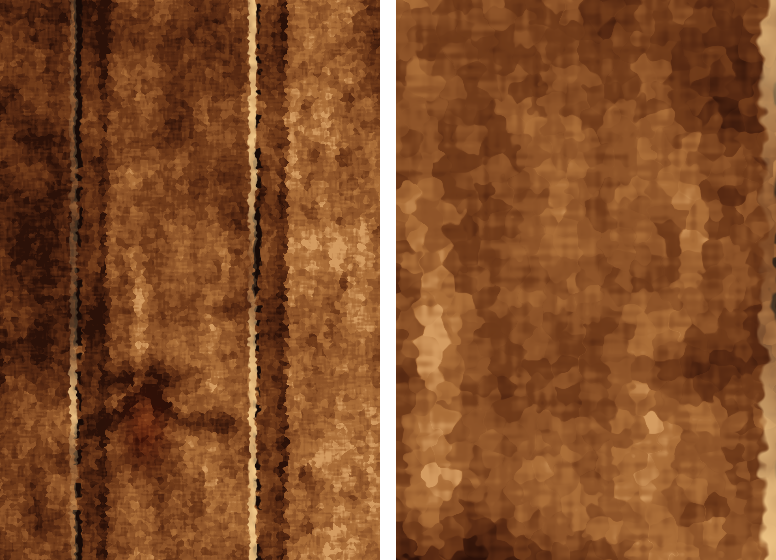
Left, the full canvas; right, a detail of the centre.
Write a WebGL 1 fragment shader that draws this texture.

```glsl
precision highp float;
// Weathered beadboard: three brown planks with beaded seams, a knot and daubed grain.
uniform vec2 u_resolution;

float hash(vec2 p) {
  return fract(sin(dot(p, vec2(127.1, 311.7))) * 43758.5453);
}

float noise(vec2 p) {
  vec2 i = floor(p), f = fract(p);
  f = f * f * (3.0 - 2.0 * f);
  return mix(mix(hash(i), hash(i + vec2(1, 0)), f.x),
             mix(hash(i + vec2(0, 1)), hash(i + vec2(1, 1)), f.x), f.y);
}

float fbm(vec2 p) {
  float sum = 0.0, amp = 0.5;
  for (int i = 0; i < 4; i++) {
    sum += amp * noise(p);
    p = p * 2.03 + 17.3;
    amp *= 0.5;
  }
  return sum / 0.94;
}

float blob(vec2 p, vec2 center, vec2 radius) {
  vec2 d = (p - center) / radius;
  return exp(-dot(d, d));
}

// Softly snaps a point to a scattered daub: xy is its center, z its random shade
vec3 daub(vec2 p, float size) {
  vec2 g = p / size;
  vec4 sum = vec4(0.0);
  for (int j = -1; j <= 1; j++) {
    for (int i = -1; i <= 1; i++) {
      vec2 cell = floor(g) + vec2(i, j);
      vec2 o = cell + vec2(hash(cell), hash(cell + 41.7));
      float w = exp(-28.0 * length(g - o));
      sum += w * vec4(o * size, hash(cell + 93.1), 1.0);
    }
  }
  return sum.xyz / sum.w;
}

// Walnut to honey ramp
vec3 woodRamp(float t) {
  vec3 c = mix(vec3(0.17, 0.065, 0.03), vec3(0.34, 0.16, 0.07), clamp(t * 4.0 + 0.2, 0.0, 1.0));
  c = mix(c, vec3(0.44, 0.23, 0.10), smoothstep(0.2, 0.4, t));
  c = mix(c, vec3(0.56, 0.33, 0.16), smoothstep(0.4, 0.6, t));
  c = mix(c, vec3(0.67, 0.43, 0.22), smoothstep(0.6, 0.8, t));
  return mix(c, vec3(0.83, 0.61, 0.38), smoothstep(0.8, 1.0, t));
}

// Dark flecks scattered on a jittered grid
float flecks(vec2 p) {
  vec2 g = p / vec2(0.065, 0.11), cell = floor(g);
  vec2 o = 0.3 + 0.4 * vec2(hash(cell + 5.0), hash(cell + 8.0));
  return step(0.4, hash(cell)) * blob(fract(g), o, vec2(0.16, 0.14));
}

float knotTone(vec2 p) {
  float arch = 0.242 + 0.055 * exp(-pow((p.x - 0.26) / 0.045, 2.0));
  float arms = smoothstep(0.13, 0.16, p.x) * smoothstep(0.46, 0.42, p.x);
  float t = -0.38 * arms * exp(-pow((p.y - arch) / 0.018, 2.0));
  t += 0.25 * blob(p, vec2(0.26, arch + 0.026), vec2(0.09, 0.009));
  t -= 0.50 * blob(p, vec2(0.255, 0.325), vec2(0.06, 0.026));
  t -= 0.38 * blob(p, vec2(0.26, 0.23), vec2(0.034, 0.055));
  return t - 0.26 * blob(p, vec2(0.255, 0.15), vec2(0.05, 0.045));
}

float plankTone(vec2 p, float id) {
  float t;
  if (id < -0.5) {
    t = 0.27 + 0.18 * smoothstep(0.38, 0.28, p.y);
    t -= 0.16 * blob(p, vec2(0.05, 0.47), vec2(0.09, 0.16));
  } else if (id < 0.5) {
    t = mix(0.57, 0.37, smoothstep(0.5, 0.95, p.y)) + knotTone(p);
    // Pale streak above the knot, then bruises
    t += 0.36 * blob(p, vec2(0.245 + 0.06 * (0.48 - p.y), 0.47), vec2(0.014, 0.11));
    t -= 0.30 * blob(p, vec2(0.41, 0.45), vec2(0.045, 0.02));
    t -= 0.22 * blob(p, vec2(0.435, 0.585), vec2(0.03, 0.035));
  } else {
    t = 0.74 - 0.36 * blob(p, vec2(0.68, 0.93), vec2(0.07, 0.14)) - 0.42 * flecks(p);
    t += 0.25 * blob(p, vec2(0.628, 0.55), vec2(0.035, 0.035));
  }
  return t;
}

void main() {
  vec2 p = gl_FragCoord.xy / u_resolution.y;
  vec2 ragged = p + 0.006 * (vec2(noise(p * 190.0), noise(p * 190.0 + 50.0)) - 0.5);
  vec3 d = daub(ragged, 0.0105);

  // Repeat the board: f runs across it from its seam
  float id = floor((d.x - 0.138) / 0.32);
  float f = d.x - 0.138 - id * 0.32;
  float t = plankTone(d.xy, id);

  // Bead beside each seam, with its dark groove
  float beadTone = 0.32 + 0.04 * id - 0.14 * (1.0 - id) * smoothstep(0.75, 1.0, d.y);
  beadTone -= 0.28 * blob(d.xy, vec2(0.165, 0.40), vec2(0.018, 0.06));
  beadTone += knotTone(d.xy) * 0.5 * step(id, 0.5);
  t = mix(beadTone, t, smoothstep(0.049, 0.058, f));
  t -= 0.23 * exp(-pow((f - 0.047) / 0.008, 2.0));

  // Grain, stains, daub shade and fine weave
  t += 0.44 * (fbm(d.xy * vec2(45.0, 9.0)) - 0.5) + 0.54 * (fbm(d.xy * 16.0 + 9.0) - 0.5);
  t += 0.25 * (d.z - 0.5);
  t += 0.15 * (noise(p * vec2(70.0, 300.0)) + noise(p * vec2(300.0, 70.0)) - 1.0);
  vec3 col = woodRamp(0.46 + 1.06 * (t - 0.48));
  col += vec3(0.05, -0.01, -0.01) * blob(d.xy, vec2(0.26, 0.235), vec2(0.035, 0.06));

  // Worn seam: broken black gap and pale chipped lip; the second one is brighter
  float seam = floor((p.x + 0.022) / 0.32);
  float x = ragged.x - 0.138 - seam * 0.32 + 0.004 * (noise(vec2(seam, p.y * 60.0)) - 0.5);
  float right = step(0.5, seam);
  float ends = smoothstep(0.68, 0.76, p.y) + smoothstep(0.10, 0.06, p.y);
  float solid = mix(ends, blob(p, vec2(0.459, 0.57), vec2(0.1, 0.06)), right);
  float gap = smoothstep(0.42, 0.58, noise(vec2(p.x * 60.0, p.y * 85.0)) + 0.6 * solid - 0.06 * right);
  gap *= smoothstep(0.0075, 0.0045, abs(x - 0.001));
  float lip = mix(0.25 + 0.75 * blob(p, vec2(0.13, 0.28), vec2(0.1, 0.07)),
                  1.0 - 0.85 * blob(p, vec2(0.45, 0.52), vec2(0.1, 0.1)), right);
  lip *= smoothstep(0.0075, 0.0045, abs(x + 0.007)) * (0.65 + 0.35 * noise(p * 90.0));
  col = mix(col, vec3(0.09, 0.04, 0.025), gap);
  col = mix(col, vec3(0.95, 0.79, 0.54), lip);
  gl_FragColor = vec4(col, 1.0);
}
```
